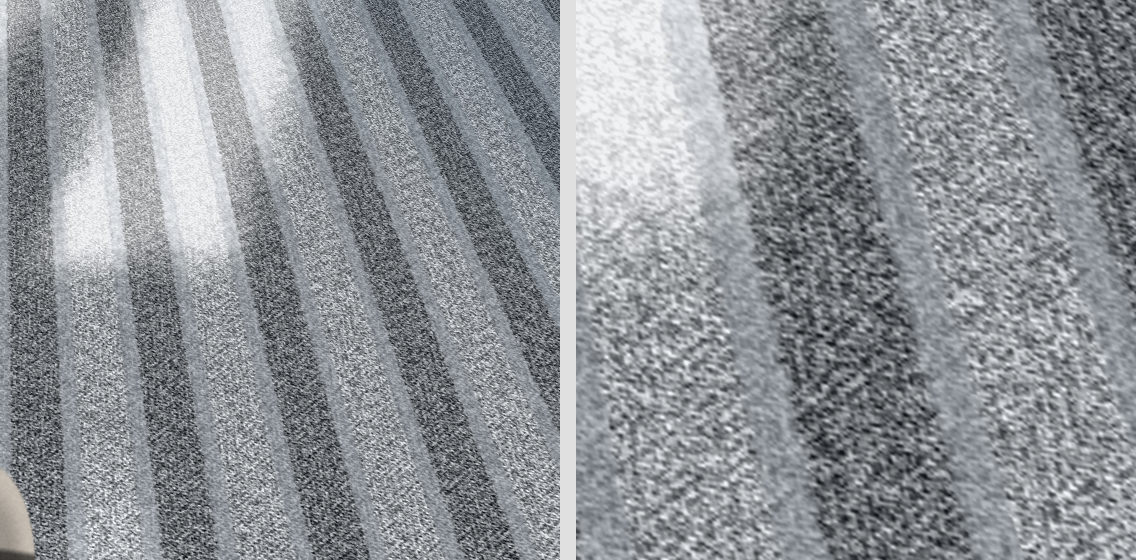
Left, the full canvas; right, a detail of the centre.
Reproduce this texture procedurally as a Shadertoy shader.

```glsl
const vec3 COOL_TINT = vec3(-0.018, 0.0, 0.018);
const vec3 CUSHION = vec3(0.73, 0.70, 0.66);
const vec3 SHADE_TONES = vec3(0.44, 0.61, 0.59);   // dark stripe, light stripe, seam
const vec3 SUNLIT_TONES = vec3(0.71, 0.92, 0.87);
const float THREADS = 52.0;    // threads per stripe repeat
const float TAPER = 0.1107;    // loss of repeat width from bottom to top
const float TAU = 6.28318;

float hash(vec2 p) {
    return fract(sin(dot(p, vec2(127.1, 311.7))) * 43758.5453);
}

float noise(vec2 p) {
    vec2 i = floor(p), f = fract(p);
    f = f * f * (3.0 - 2.0 * f);
    float low = mix(hash(i), hash(i + vec2(1.0, 0.0)), f.x);
    float high = mix(hash(i + vec2(0.0, 1.0)), hash(i + vec2(1.0)), f.x);
    return mix(low, high, f.y);
}

float band(float x, float start, float end, float soft) {
    return smoothstep(start, start + soft, x) * (1.0 - smoothstep(end - soft, end, x));
}

// Stripe coordinates: x counts repeats, y runs along the receding cloth
vec2 clothCoords(vec2 uv) {
    float width = 0.2695 - TAPER * uv.y;
    return vec2((uv.x - 0.018 + 0.008 * uv.y) / width, -log(width) / TAPER);
}

// Staggered dots in nearly level rows, broken by random stitches, centred on zero
float weave(vec2 thread, float ribbing) {
    vec2 row = vec2(thread.x, thread.y + 0.18 * thread.x);
    float stitch = noise(row * vec2(1.0, 1.4)) - 0.5;
    float fleck = noise(row * vec2(1.9, 2.2) + 37.0) - 0.5;
    float drift = 2.0 * noise(row * vec2(0.25, 0.25));
    float dots = sin(TAU * 0.42 * row.x + drift) * sin(TAU * 0.5 * row.y + drift);
    float rib = sin(TAU * 0.85 * row.y + drift);
    return 0.33 * stitch + 0.32 * fleck + ribbing * (dots + 0.5 * rib);
}

// Soft slanted window light plus a small patch in the upper left corner
float sunlight(vec2 uv, float ragged) {
    float left = 0.04 + 0.415 * (uv.y - 0.53) + ragged;
    float right = 0.445 + 0.328 * (uv.y - 0.564) + ragged;
    float window = smoothstep(left - 0.04, left + 0.08, uv.x)
                 * (1.0 - smoothstep(right - 0.10, right + 0.05, uv.x))
                 * smoothstep(0.46, 0.59, uv.y + ragged - 0.06 * (uv.x - 0.2));
    float corner = 1.0 - smoothstep(0.02, 0.14, uv.x + 0.55 * (1.0 - uv.y) + ragged);
    return max(window, corner);
}

vec3 cloth(vec2 uv) {
    vec2 p = clothCoords(uv);
    vec2 thread = p * THREADS;

    // Frayed stripe edges
    float t = fract(p.x + 0.025 * (noise(thread * 0.8) - 0.5));
    float dark = band(t, 0.0, 0.40, 0.025);
    float light = band(t, 0.50, 0.90, 0.025);
    float seam = 1.0 - dark - light;

    // Window light and a darker far corner
    float ragged = 0.04 * (noise(uv * 14.0) - 0.5) + 0.03 * (noise(uv * 90.0) - 0.5);
    float sun = sunlight(uv, ragged);
    float far = smoothstep(1.2, 2.0, uv.x + uv.y);
    float tone = dot(vec3(dark, light, seam), mix(SHADE_TONES, SUNLIT_TONES, sun));

    // Coarse stripes and smoother, mottled seams; light washes out the grain
    float washout = 1.0 - sun * (0.3 * dark + 0.65 * light + 0.5 * seam);
    float contrast = mix(1.3, 1.05, uv.y) * (1.0 - 0.55 * seam) * washout;
    tone += contrast * weave(thread, mix(0.085, 0.045, uv.y));
    tone += 0.09 * seam * (noise(thread * vec2(0.7, 0.6)) - 0.5);
    tone -= 0.06 * (band(t, 0.385, 0.415, 0.012) + band(t, 0.895, 0.92, 0.01))
          * smoothstep(0.35, 0.65, noise(thread * vec2(0.3, 0.9)));

    // Pale lower patch
    tone += 0.10 * exp(-90.0 * dot(uv - vec2(0.19, 0.02), uv - vec2(0.19, 0.02)));
    tone *= 1.0 - 0.09 * far;
    tone = clamp(tone, 0.08, 0.95);
    return vec3(tone) + COOL_TINT * (0.8 + 0.4 * seam + 0.9 * far - 0.4 * sun);
}

// Rounded cushion corner: rgb is its colour, a its coverage
vec4 cushion(vec2 uv, float pixel) {
    float d = length((uv - vec2(-0.026, -0.009)) / vec2(0.0885, 0.182)) - 1.0;
    float edge = 0.02 + pixel * 10.0;
    float shade = mix(0.82, 1.05, smoothstep(-0.5, -0.08, d));
    shade *= mix(0.4, 1.0, smoothstep(0.012, 0.026, uv.y + 0.15 * uv.x));
    shade += 0.05 * (noise(uv * 260.0) - 0.5);
    return vec4(CUSHION * shade, 1.0 - smoothstep(-edge, edge, d));
}

void mainImage(out vec4 fragColor, in vec2 fragCoord) {
    vec2 uv = fragCoord / iResolution.xy;
    float pixel = 1.0 / iResolution.y;
    vec4 corner = cushion(uv, pixel);
    fragColor = vec4(mix(cloth(uv), corner.rgb, corner.a), 1.0);
}
```
